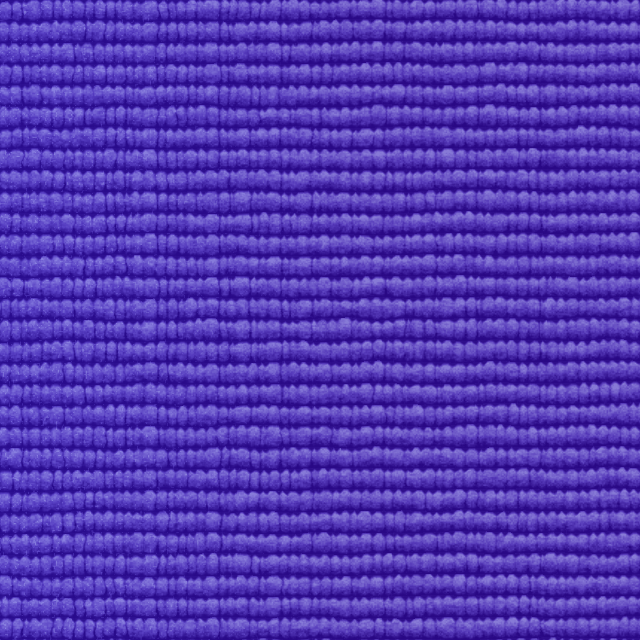
Reproduce this texture procedurally as a WebGL 2 fragment shader.

```glsl
#version 300 es
precision highp float;
// Ribbed violet foam mat: 30 padded rows, each lit from above and shaded below.
// Jittered creases pinch every row into soft lobes, partly aligned between rows;
// layered noise adds the grainy surface, with more wear toward the left side.

uniform vec2 u_resolution;
out vec4 fragColor;

float hash(vec2 p) {
    p = fract(p * vec2(0.1031, 0.1137));
    p += dot(p, p.yx + 33.33);
    return fract((p.x + p.y) * p.x * 17.0);
}

float noise(vec2 p) {
    vec2 i = floor(p), f = fract(p);
    f = f * f * (3.0 - 2.0 * f);
    return mix(mix(hash(i), hash(i + vec2(1, 0)), f.x),
               mix(hash(i + vec2(0, 1)), hash(i + vec2(1, 1)), f.x), f.y);
}

// x: distance to the nearest crease in lobe widths, y: crease darkness
vec2 creases(float x, float row) {
    float nearest = 1.0, dark = 0.0, cell = floor(x);
    for (float k = -1.0; k <= 2.0; k++) {
        float id = cell + k;
        float column = hash(vec2(id + 7.0, 91.0));
        float local = hash(vec2(id + 19.0, row * 3.0 + 5.0));
        float d = abs(x - id - 0.45 * (column - 0.5) - 0.4 * (local - 0.5));
        float depth = smoothstep(0.35, 1.0, 0.55 * column + 0.6 * local);
        nearest = min(nearest, d);
        dark = max(dark, (0.15 + 0.85 * depth) * exp(-d * d * 90.0));
    }
    return vec2(nearest, dark);
}

vec3 foamColor(float tone) {
    vec3 shadow = vec3(0.16, 0.03, 0.52);
    vec3 violet = vec3(0.34, 0.23, 0.73);
    vec3 light = vec3(0.53, 0.48, 0.84);
    return tone < 0.5 ? mix(shadow, violet, tone * 2.0)
                      : mix(violet, light, tone * 2.0 - 1.0);
}

void main() {
    vec2 uv = gl_FragCoord.xy / u_resolution;
    float worn = 1.0 - smoothstep(0.0, 0.65, uv.x);

    // Rows counted from the top, with slightly uneven seams
    float v = (1.0 - uv.y) * 30.0 + 0.04 + 0.08 * (uv.x - 0.5);
    v += 0.16 * (noise(vec2(uv.x * 22.0, v * 0.8)) - 0.5);
    float row = floor(v), t = fract(v);

    // Lobes with a scalloped upper and lower edge
    float bend = 0.25 * (noise(vec2(uv.x * 60.0, v * 3.0)) - 0.5);
    vec2 crease = creases(uv.x * 62.0 + bend, row);
    float pinch = 1.0 - smoothstep(0.0, 0.45, crease.x);
    float top = 0.05 + 0.13 * pinch + 0.08 * (hash(vec2(floor(uv.x * 62.0), row)) - 0.5) * (1.0 - pinch);
    float bottom = 0.98 - 0.07 * pinch;

    // Light falling across the rounded rib
    float tone = 0.90 - 0.70 * smoothstep(0.15, 1.0, t);
    tone = mix(tone, 0.54, 0.22 * worn);
    tone -= crease.y * (0.22 + 0.16 * worn) + 0.07 * pinch;

    // Coarse mottling, stretched fibres and fine grain
    tone += 0.20 * (noise(uv * vec2(110.0, 150.0)) - 0.5);
    tone += 0.20 * (noise(uv * vec2(190.0, 310.0) + 40.0) - 0.5);
    tone += 0.24 * (noise(uv * 430.0 + 80.0) - 0.5);

    // Dark seams between rows
    float body = smoothstep(top - 0.09, top + 0.10, t) * (1.0 - smoothstep(bottom - 0.14, bottom + 0.02, t));
    tone *= mix(0.08, 1.0, body);

    // Pale scuffs on the worn side
    float scuff = smoothstep(0.78, 0.95, noise(uv * 340.0 + 13.0));
    tone += scuff * (0.06 + 0.20 * worn);

    vec3 color = foamColor(clamp(tone, 0.0, 1.0));
    color += worn * vec3(0.0, 0.015, 0.035);
    fragColor = vec4(color, 1.0);
}
```
